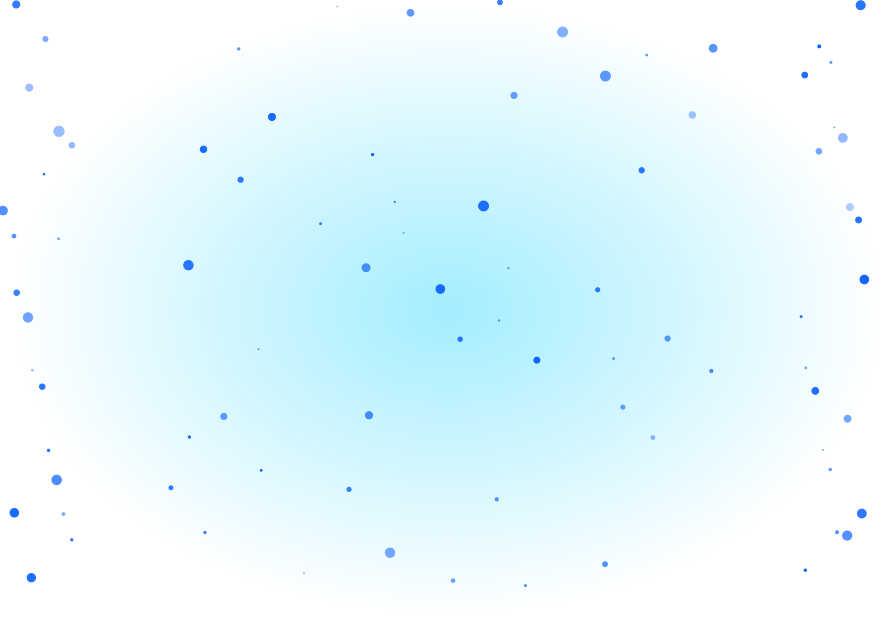
Write a Shadertoy shader that draws this background.

```glsl
vec3 hash3(float n) {
    return fract(sin(n * vec3(12.9898, 78.233, 39.425) + 4.7) * 43758.545);
}

// Even scatter in the unit square with a little jitter
vec2 scatter(float n) {
    return fract(n * vec2(0.7549, 0.5698) + 0.05 * hash3(n + 31.0).xy);
}

// Sparse middle field flanked by two denser side strips
vec2 dotPosition(float n) {
    vec2 p = scatter(n);
    float band = mod(n, 9.0);
    if (band < 2.0) return vec2(mix(0.003, 0.085, p.x), p.y);
    if (band < 4.0) return vec2(mix(0.89, 0.972, p.x), p.y);
    return vec2(mix(0.18, 0.80, p.x), p.y);
}

void mainImage(out vec4 fragColor, in vec2 fragCoord) {
    vec2 uv = fragCoord / iResolution.xy;
    float aspect = iResolution.x / iResolution.y;
    float pixel = 1.0 / iResolution.y;

    // Elliptical cyan glow on white
    float glowDistance = length((uv - 0.5) / vec2(0.49, 0.495));
    vec3 glowColor = vec3(0.64, 0.93, 1.0);
    vec3 color = mix(glowColor, vec3(1.0), min(glowDistance, 1.0));

    // Translucent blue dots
    vec3 dotColor = vec3(0.04, 0.38, 1.0);
    for (int i = 0; i < 85; i++) {
        float n = float(i) + 1.0;
        vec3 h = hash3(n);
        vec2 offset = (uv - dotPosition(n)) * vec2(aspect, 1.0);
        float radius = mix(0.0012, 0.0092, h.x);
        float opacity = mix(0.22, 1.0, sqrt(h.y));
        float edge = length(offset) - radius;
        float coverage = 1.0 - smoothstep(-0.6 * pixel, 0.6 * pixel, edge);
        color = mix(color, dotColor, coverage * opacity);
    }

    fragColor = vec4(color, 1.0);
}
```
